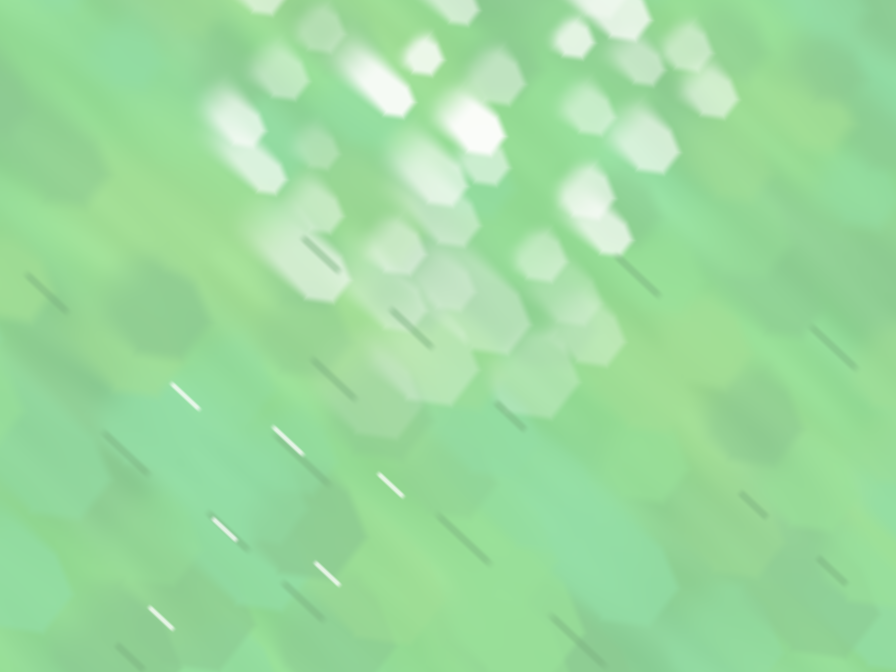
Write a Shadertoy shader that draws this background.

```glsl
#define STREAK_DIR vec2(0.73, -0.683)
#define BASE_GREEN vec3(0.58, 0.86, 0.58)
#define SHADE_GREEN vec3(0.55, 0.79, 0.57)
#define LIME_GREEN vec3(0.635, 0.87, 0.585)
#define MINT_GREEN vec3(0.575, 0.865, 0.645)
#define HIGHLIGHT vec3(0.985, 0.99, 0.98)
#define TINT_COUNT 84
#define GLINT_COUNT 36
#define DASH_COUNT 16
#define GOLDEN 0.618034
#define HEX_TILT 0.14

vec3 hash3(float n) {
    return fract(sin(n * vec3(12.9898, 78.233, 39.425) + 1.7) * 43758.5);
}

vec2 gradientAt(vec2 cell) {
    float angle = 6.28318 * fract(sin(dot(cell, vec2(127.1, 311.7))) * 43758.5);
    return vec2(cos(angle), sin(angle));
}

float gradientNoise(vec2 p) {
    vec2 i = floor(p), f = p - i;
    vec2 u = f * f * f * (f * (f * 6.0 - 15.0) + 10.0);
    vec2 e = vec2(1.0, 0.0);
    float low = mix(dot(gradientAt(i), f), dot(gradientAt(i + e), f - e), u.x);
    float high = mix(dot(gradientAt(i + e.yx), f - e.yx),
                     dot(gradientAt(i + e.xx), f - e.xx), u.x);
    return mix(low, high, u.y);
}

// x runs along the streaks, y across them
vec2 streakSpace(vec2 p) {
    return vec2(dot(p, STREAK_DIR), dot(p, vec2(-STREAK_DIR.y, STREAK_DIR.x)));
}

float hexagonDistance(vec2 p, float r) {
    float c = cos(HEX_TILT), s = sin(HEX_TILT);
    p = abs(mat2(c, s, -s, c) * p);
    return max(p.y, 0.866 * p.x + 0.5 * p.y) - 0.866 * r;
}

// Hexagon with a crisp leading end and a trail fading to the upper left
float hexagonTrail(vec2 q, float r, float len, float blur) {
    float along = dot(q, STREAK_DIR);
    float d = hexagonDistance(q - STREAK_DIR * clamp(along, -len, 0.0), r);
    float tail = clamp(-along / (len + r), 0.0, 1.0);
    float soft = blur * (1.0 + 2.5 * tail);
    return (1.0 - smoothstep(-soft, soft, d)) * (1.0 - smoothstep(0.3, 1.0, tail));
}

// Thin slanted line with tapered ends
float dash(vec2 q, float halfLen, float halfWidth) {
    vec2 s = abs(streakSpace(q));
    return (1.0 - smoothstep(0.2 * halfWidth, halfWidth, s.y))
         * (1.0 - smoothstep(0.65 * halfLen, halfLen, s.x));
}

void mainImage(out vec4 fragColor, in vec2 fragCoord) {
    vec2 p = fragCoord / iResolution.y;
    float aspect = iResolution.x / iResolution.y;
    vec2 s = streakSpace(p);

    // Soft tinted ground with slanted streaks
    float tone = gradientNoise(s * vec2(2.2, 5.0) + 3.0);
    float hue = gradientNoise(s * vec2(1.8, 3.5) + 17.0);
    float streak = gradientNoise(s * vec2(3.5, 19.0) + 41.0);
    vec3 col = mix(BASE_GREEN, hue > 0.0 ? LIME_GREEN : MINT_GREEN,
                   smoothstep(0.0, 0.4, abs(hue)));
    col = mix(col, SHADE_GREEN, 0.8 * smoothstep(0.0, 0.45, tone));
    col += 0.05 * streak;

    // Large translucent hexagons, bigger toward the bottom
    for (int i = 0; i < TINT_COUNT; i++) {
        float n = float(i);
        vec3 h = hash3(n + 5.0), k = hash3(n + 205.0);
        float v = (n + h.x) / float(TINT_COUNT);
        vec2 c = vec2(fract(n * GOLDEN + 0.1 * h.y) * 1.1 - 0.05, v * 1.1 - 0.05);
        float r = mix(0.085, 0.045, c.y) * mix(0.8, 1.1, h.z);
        vec3 tint = k.x < 0.3 ? SHADE_GREEN : k.x < 0.53 ? LIME_GREEN
                  : k.x < 0.72 ? MINT_GREEN : BASE_GREEN + 0.02;
        float cover = hexagonTrail(p - c * vec2(aspect, 1.0), r,
                                   mix(0.03, 0.22, k.y * k.y), 0.006 + 0.012 * c.y);
        col = mix(col, tint, cover * mix(0.35, 0.8, k.z));
    }

    // Bright cluster above the middle, paler and larger at its lower end
    for (int i = 0; i < GLINT_COUNT; i++) {
        float n = float(i);
        vec3 h = hash3(n + 431.0), k = hash3(n + 617.0);
        float u = (n + h.x) / float(GLINT_COUNT);
        float x = fract(n * GOLDEN + 0.15 * h.y) - 0.5;
        vec2 c = vec2(0.54 * aspect + x * mix(0.42, 0.72, smoothstep(0.0, 0.6, u)),
                      mix(0.38, 1.02, pow(u, 0.75)));
        float r = mix(0.064, 0.036, smoothstep(0.0, 0.35, u)) * mix(0.75, 1.1, h.z);
        float cover = hexagonTrail(p - c, r, mix(0.015, 0.17, k.x * k.x), 0.007);
        float strength = mix(0.25, 1.0, k.y) * mix(0.3, 1.0, smoothstep(0.0, 0.5, u));
        col = mix(col, HIGHLIGHT, cover * strength);
    }

    // Thin lines: faint dark ones everywhere, a few white ones at lower left
    for (int i = 0; i < DASH_COUNT; i++) {
        float n = float(i);
        vec3 h = hash3(n + 811.0);
        vec2 c = vec2(fract(n * GOLDEN + 0.2 * h.x) * aspect, 0.65 * (n + h.y) / float(DASH_COUNT));
        col = mix(col, SHADE_GREEN * 0.88, 0.45 * dash(p - c, mix(0.03, 0.07, h.z), 0.009));
        if (i % 3 == 0) {
            vec2 w = vec2(mix(0.15, 0.45, fract(n * 0.206 + 0.1)) * aspect, 0.08 + 0.022 * n);
            col = mix(col, HIGHLIGHT, 0.8 * dash(p - w, mix(0.028, 0.045, h.z), 0.0055));
        }
    }

    fragColor = vec4(clamp(col, 0.0, 1.0), 1.0);
}
```
